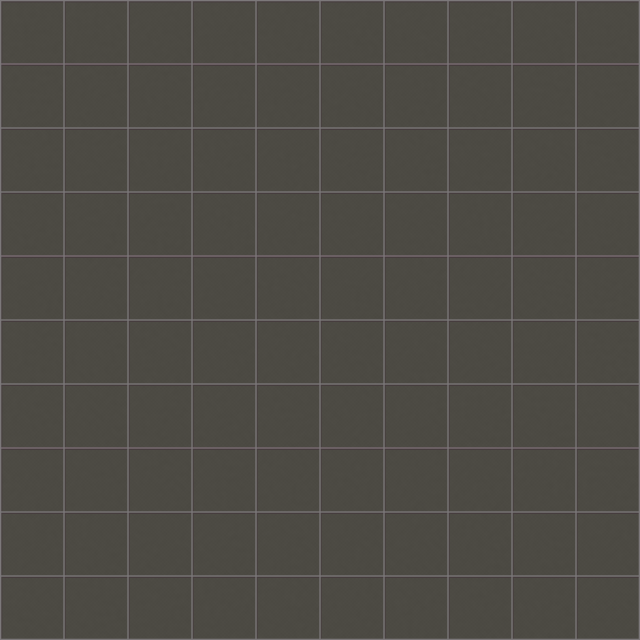
Reproduce this pattern procedurally as a Shadertoy shader.

```glsl
// Dark olive-grey tiles in a ten by ten grid, ruled with thin pale lines.
// Each line is an exactly box-filtered band with a plum shadow beside it;
// a faint weave and gradient noise give the tile faces a fine grain.

const float TILES = 10.0;
const float LINE_WIDTH = 0.0020;
const float SHADOW_WIDTH = 0.0017;
const float SHADOW_ACROSS = 0.65;  // strength beside vertical lines
const float SHADOW_BELOW = 0.95;   // strength under horizontal lines
const float ROSE_EVERY = 3.0;      // every third horizontal line is rosier
const float WEAVE_THREADS = 170.0;
const float WEAVE_DEPTH = 0.004;
const float GRAIN_SCALE = 110.0;
const float GRAIN_DEPTH = 0.007;
const float TILE_SHADE = 0.005;

const vec3 FACE_COLOR = vec3(0.298, 0.290, 0.263);
const vec3 LINE_COLOR = vec3(0.485, 0.470, 0.478);
const vec3 ROSE_COLOR = vec3(0.485, 0.425, 0.460);
const vec3 SHADOW_COLOR = vec3(0.265, 0.215, 0.232);

vec2 hashGradient(vec2 cell) {
    vec2 h = vec2(dot(cell, vec2(127.1, 311.7)), dot(cell, vec2(269.5, 183.3)));
    return 2.0 * fract(sin(h) * 43758.55) - 1.0;
}

float gradientNoise(vec2 p) {
    vec2 i = floor(p), f = fract(p);
    vec2 u = f * f * f * (f * (f * 6.0 - 15.0) + 10.0);
    vec2 e = vec2(0.0, 1.0);
    float a = dot(hashGradient(i), f);
    float b = dot(hashGradient(i + e.yx), f - e.yx);
    float c = dot(hashGradient(i + e.xy), f - e.xy);
    float d = dot(hashGradient(i + e.yy), f - e.yy);
    return mix(mix(a, b, u.x), mix(c, d, u.x), u.y);
}

// Share of a pixel of the given size that lies between two edges
vec2 bandCoverage(vec2 x, float from, float to, vec2 pixel) {
    vec2 overlap = min(vec2(to), x + 0.5 * pixel) - max(vec2(from), x - 0.5 * pixel);
    return clamp(overlap / pixel, 0.0, 1.0);
}

// Tile face: weave, grain and a slight shade across each tile
vec3 tileFace(vec2 p) {
    vec2 threads = sin(6.28318 * WEAVE_THREADS * p);
    vec2 local = fract(p * TILES) - 0.5;
    float tone = WEAVE_DEPTH * threads.x * threads.y;
    tone += GRAIN_DEPTH * gradientNoise(p * GRAIN_SCALE);
    tone -= TILE_SHADE * (local.x + local.y) * 0.5;
    return FACE_COLOR + tone;
}

void mainImage(out vec4 fragColor, in vec2 fragCoord) {
    vec2 pixel = 1.0 / iResolution.xy;
    vec2 p = fragCoord * pixel;
    p.y = 1.0 - p.y;  // measure down from the top

    // Offset from the nearest line, with outer lines kept inside the canvas
    float halfLine = 0.5 * LINE_WIDTH;
    vec2 index = floor(p * TILES + 0.5);
    vec2 offset = p - clamp(index / TILES, halfLine, 1.0 - halfLine);

    vec2 line = bandCoverage(offset, -halfLine, halfLine, pixel);
    vec2 shadow = bandCoverage(offset, halfLine, halfLine + SHADOW_WIDTH, pixel);
    shadow *= vec2(SHADOW_ACROSS, SHADOW_BELOW);

    // Only inner horizontal lines take the rose tint
    bool isRose = mod(index.y, ROSE_EVERY) == 1.0 && index.y < TILES;
    vec3 rowColor = isRose ? ROSE_COLOR : LINE_COLOR;

    vec3 color = tileFace(p);
    color = mix(color, SHADOW_COLOR, max(shadow.x, shadow.y));
    color = mix(color, rowColor, line.y);
    color = mix(color, LINE_COLOR, line.x);
    fragColor = vec4(color, 1.0);
}
```
